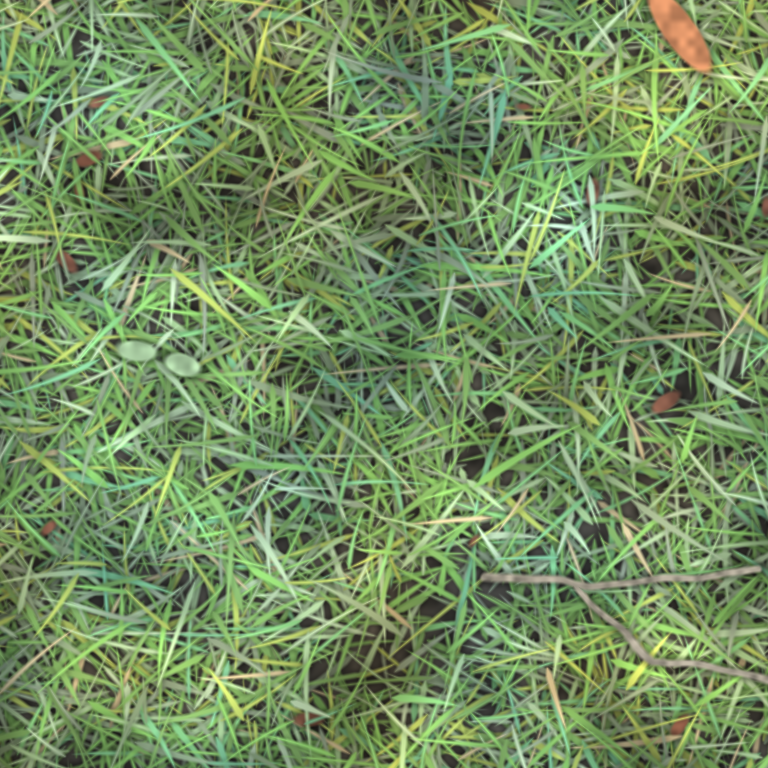
Write a WebGL 1 fragment shader that draws this texture.

```glsl
precision highp float;
uniform vec2 u_resolution;

const int LAYERS = 25;
const int LITTER = 12;
const float CELL = 0.075;
const vec2 CELL_SCALE = vec2(0.72, 1.4);
const vec2 HALF_LENGTH = vec2(0.45, 0.94);
const vec2 HALF_WIDTH = vec2(0.0024, 0.0056);
const float EDGE = 0.0028;
const float SHADOW_REACH = 0.009;
const float SHADOW_STRENGTH = 0.115;
const float BARE_LEVEL = 0.83;
const float BEND = 0.17;
const vec3 WARM_PATCH = vec3(1.06, 1.0, 0.92);
const vec3 COOL_PATCH = vec3(0.92, 1.0, 1.10);

const vec3 SOIL = vec3(0.21, 0.20, 0.18);
const vec3 OLIVE = vec3(0.49, 0.63, 0.37);
const vec3 FRESH = vec3(0.57, 0.81, 0.42);
const vec3 BLUISH = vec3(0.51, 0.77, 0.59);
const vec3 PALE = vec3(0.73, 0.81, 0.67);
const vec3 GREY = vec3(0.59, 0.64, 0.55);
const vec3 YELLOW = vec3(0.72, 0.79, 0.40);
const vec3 STRAW = vec3(0.82, 0.75, 0.58);
const vec3 DRY_LEAF = vec3(0.85, 0.57, 0.40);
const vec3 LITTER_BROWN = vec3(0.50, 0.33, 0.26);
const vec3 CLOVER = vec3(0.68, 0.82, 0.65);
const vec3 BARK = vec3(0.64, 0.61, 0.55);

float hash(vec2 p) {
  return fract(sin(dot(p, vec2(127.1, 311.7))) * 43758.5453);
}

vec4 hash4(vec2 p) {
  float k = dot(p, vec2(127.1, 311.7));
  return fract(sin(vec4(k, k + 17.3, k + 41.9, k + 73.1)) * 43758.5453);
}

float noise(vec2 p) {
  vec2 i = floor(p), f = fract(p);
  f = f * f * (3.0 - 2.0 * f);
  return mix(mix(hash(i), hash(i + vec2(1.0, 0.0)), f.x),
             mix(hash(i + vec2(0.0, 1.0)), hash(i + 1.0), f.x), f.y);
}

vec2 turn(vec2 p, float a) {
  float c = cos(a), s = sin(a);
  return vec2(c * p.x + s * p.y, c * p.y - s * p.x);
}

vec3 bladeColor(float kind, float tint) {
  vec3 c = mix(OLIVE, FRESH, tint);
  if (kind > 0.42) c = mix(FRESH, BLUISH, 0.4 + 0.6 * tint);
  if (kind > 0.52) c = mix(PALE, FRESH, 0.4 * tint);
  if (kind > 0.72) c = mix(GREY, OLIVE, 0.4 * tint);
  if (kind > 0.88) c = YELLOW;
  if (kind > 0.95) c = STRAW;
  return c;
}

// One bent, tapered blade with a soft shadow, laid over the ground colour
vec3 addBlade(vec3 ground, vec2 uv, vec2 id, vec2 seed, float cell, float depth) {
  vec4 r = hash4(id + seed);
  vec4 look = hash4(id + seed + 57.3);
  vec2 center = (id + r.xy) * cell;
  vec2 p = turn(uv - center, r.z * 6.2832);
  float halfLength = mix(HALF_LENGTH.x, HALF_LENGTH.y, r.w) * cell;
  float t = p.x / halfLength;
  if (abs(t) > 1.0 || abs(p.y) > 0.03) return ground;
  if (noise(center * 10.0 + 3.7) > BARE_LEVEL && depth > 0.4) return ground;

  float along = 0.5 + 0.5 * t;
  float taper = min(1.0, 7.0 * along) * (1.0 - along * along);
  float width = mix(HALF_WIDTH.x, HALF_WIDTH.y, look.x * look.x) * taper;
  float y = p.y - (look.y - 0.5) * BEND * halfLength * (t * t - 0.4);
  float d = abs(y) - width;

  float shade = 1.0 - smoothstep(0.0, SHADOW_REACH, d);
  ground *= 1.0 - SHADOW_STRENGTH * shade * min(1.0, 2.0 * taper);
  float cover = (1.0 - smoothstep(-EDGE, EDGE, d)) * min(1.0, 4.0 * taper);
  float light = mix(0.78, 1.07, depth) * mix(0.88, 1.1, along);
  return mix(ground, bladeColor(look.z, look.w) * light, cover);
}

vec3 addOval(vec3 ground, vec2 uv, vec2 center, float angle, vec2 size, vec3 tint) {
  vec2 p = turn(uv - center, angle);
  float d = (length(p / size) - 1.0) * size.y;
  ground *= 1.0 - 0.3 * (1.0 - smoothstep(0.0, SHADOW_REACH, d));
  tint *= 0.82 + 0.35 * noise(uv * 90.0);
  return mix(ground, tint, 1.0 - smoothstep(-EDGE, EDGE, d));
}

float segment(vec2 p, vec2 a, vec2 b) {
  vec2 v = b - a;
  return length(p - a - v * clamp(dot(p - a, v) / dot(v, v), 0.0, 1.0));
}

void main() {
  vec2 uv = gl_FragCoord.xy / u_resolution.y;
  vec3 color = SOIL * (0.75 + 0.8 * noise(uv * 60.0));

  // Grass from the lowest layer up, with fallen bits part way
  for (int k = 0; k < LAYERS; k++) {
    float layer = float(k);
    float cell = CELL * mix(CELL_SCALE.x, CELL_SCALE.y, fract(layer * 0.618));
    vec2 home = floor(uv / cell);
    for (int j = -1; j <= 1; j++)
      for (int i = -1; i <= 1; i++)
        color = addBlade(color, uv, home + vec2(float(i), float(j)),
                         layer * vec2(13.7, 29.3), cell, layer / float(LAYERS - 1));
    if (k == LAYERS - 7)
      for (int n = 0; n < LITTER; n++) {
        vec4 r = hash4(vec2(float(n), 5.1));
        color = addOval(color, uv, r.xy, r.z * 6.2832, vec2(0.015, 0.007) * (0.5 + r.w), LITTER_BROWN);
      }
  }

  // Broad patches of light and of warmer or cooler green
  color *= 0.67 + 0.36 * noise(uv * 7.0) + 0.36 * noise(uv * 19.0 + 4.0);
  color *= mix(WARM_PATCH, COOL_PATCH, noise(uv * 8.0 + 31.0));

  // Fallen leaf and a pair of pale leaves
  color = addOval(color, uv, vec2(0.885, 0.96), -0.95, vec2(0.065, 0.021), DRY_LEAF);
  color = addOval(color, uv, vec2(0.178, 0.543), -0.1, vec2(0.026, 0.013), CLOVER);
  color = addOval(color, uv, vec2(0.238, 0.525), -0.3, vec2(0.024, 0.014), CLOVER);

  // Forked twig
  vec2 q = uv + 0.012 * (vec2(noise(uv * 22.0), noise(uv * 22.0 + 9.0)) - 0.5);
  float twig = min(segment(q, vec2(0.63, 0.25), vec2(0.75, 0.24)),
                   segment(q, vec2(0.75, 0.24), vec2(0.99, 0.258)));
  twig = min(twig, segment(q, vec2(0.75, 0.24), vec2(0.85, 0.14)));
  twig = min(twig, segment(q, vec2(0.85, 0.14), vec2(1.02, 0.113))) - 0.0042;
  color *= 1.0 - 0.3 * (1.0 - smoothstep(0.0, SHADOW_REACH, twig));
  vec3 bark = BARK * (0.75 + 0.5 * noise(uv * 110.0));
  color = mix(color, bark, 1.0 - smoothstep(-EDGE, EDGE, twig));

  gl_FragColor = vec4(color, 1.0);
}
```
